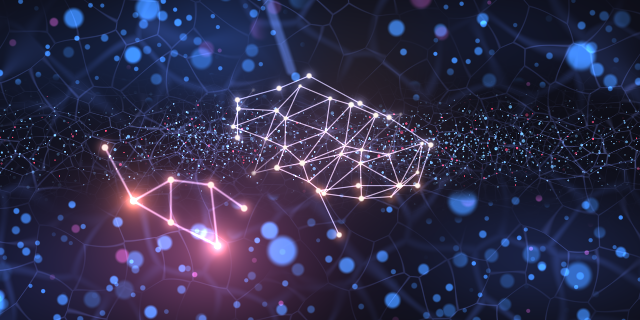
A Shadertoy shader for this background:

```glsl
vec2 hash2(vec2 cell) {
    vec3 q = fract(cell.xyx * vec3(.1031, .1030, .0973));
    q += dot(q, q.yzx + 33.33);
    return fract((q.xx + q.yz) * q.zy);
}

float glow(vec2 p, vec2 center, vec2 radius) {
    vec2 q = (p - center) / radius;
    return exp(-dot(q, q));
}

float segment(vec2 p, vec2 a, vec2 b) {
    vec2 ab = b - a;
    return length(p - a - ab * clamp(dot(p - a, ab) / dot(ab, ab), 0., 1.));
}

float stroke(float d, float width) {
    float px = 1. / iResolution.y;
    return 1. - smoothstep(max(width - px, 0.), width + px, d);
}

// Distances to the nearest edge (x) and the nearest corner (y)
vec2 pathDistance(vec2 p, vec2 path[11]) {
    vec2 d = vec2(9., length(p - path[0]));
    for (int i = 1; i < 11; i++) {
        d = min(d, vec2(segment(p, path[i - 1], path[i]), length(p - path[i])));
    }
    return d;
}

// Cell borders of cellular noise
float web(vec2 p, float scale, float width) {
    p = (p + .02 * sin(p.yx * 17. + scale)) * scale;
    vec2 cell = floor(p), nearest = vec2(9.);
    for (int k = 0; k < 9; k++) {
        vec2 c = cell + vec2(k % 3 - 1, k / 3 - 1);
        float d = length(c + hash2(c + scale) - p);
        nearest = d < nearest.x ? vec2(d, nearest.x) : vec2(nearest.x, min(nearest.y, d));
    }
    return 1. - smoothstep(0., width, nearest.y - nearest.x);
}

// Scattered soft discs, mostly blue with a few pink ones
vec3 discs(vec2 p, float scale, float size, float chance) {
    vec2 cell = floor(p * scale);
    vec3 light = vec3(0.);
    for (int k = 0; k < 9; k++) {
        vec2 c = cell + vec2(k % 3 - 1, k / 3 - 1);
        vec2 place = hash2(c + scale), trait = hash2(c + 71. + scale);
        float radius = size * mix(.45, 1., trait.y * trait.y);
        float d = length(p - (c + place) / scale);
        float shape = 1. - smoothstep(radius * .7, radius * 1.15 + .5 / iResolution.y, d);
        float power = smoothstep(0., .15, chance - trait.x) * mix(.3, 1., fract(place.x * 7.));
        vec3 tint = fract(place.y * 13.) < .1 ? vec3(.42, .17, .38) : vec3(.17, .45, .8);
        light = max(light, tint * shape * power);
    }
    return light;
}

vec2 meshNode(vec2 cell) {
    return (cell + .5 + .8 * (hash2(cell + 5.) - .5)) * .086;
}

float meshInside(vec2 node) {
    return 1. - smoothstep(1.02, 1.08, length(node / vec2(.325, .17)));
}

// Triangulated net: edges (x), node cores (y), node halos (z)
vec3 mesh(vec2 p) {
    vec2 cell = floor(p / .086);
    vec3 net = vec3(0.);
    for (int k = 0; k < 9; k++) {
        vec2 c = cell + vec2(k % 3 - 1, k / 3 - 1), a = meshNode(c);
        float inside = meshInside(a), d = length(p - a);
        for (int e = 1; e < 4; e++) {
            vec2 b = meshNode(c + vec2(e & 1, e >> 1));
            net.x = max(net.x, stroke(segment(p, a, b), .0005) * inside * meshInside(b));
        }
        net.y = max(net.y, stroke(d, mix(.003, .009, hash2(c).x)) * inside);
        net.z += exp(-d * d * 2600.) * inside;
    }
    return net;
}

void mainImage(out vec4 fragColor, in vec2 fragCoord) {
    vec2 p = fragCoord / iResolution.y;
    p.x += 1. - .5 * iResolution.x / iResolution.y;

    // Dim coloured haze
    vec3 color = vec3(.05, .05, .085)
        + vec3(.06, .13, .28) * glow(p, vec2(.68, .86), vec2(.28, .2))
        + vec3(.02, .05, .11) * glow(p, vec2(.2, .8), vec2(.35, .2))
        + vec3(.33, .15, .28) * glow(p, vec2(.64, .2), vec2(.36, .25))
        + vec3(.18, .12, .17) * glow(p, vec2(1.02, .53), vec2(.32, .19))
        + vec3(.05, .03, .01) * glow(p, vec2(1.12, .8), vec2(.25, .2))
        + vec3(.05, .08, .18) * glow(p, vec2(1.68, .2), vec2(.4, .2))
        + vec3(.03, .05, .13) * glow(p, vec2(.1, .15), vec2(.3, .25))
        + vec3(.02, .04, .09) * glow(p, vec2(1.5, .88), vec2(.4, .16));

    // Blurred far webs and the tangled fine webs of the middle band
    float band = exp(-pow((p.y - .55) / .12, 2.));
    float middle = glow(p, vec2(1.04, .54), vec2(.34, .2));
    float dust = glow(p, vec2(.66, .56), vec2(.16, .09)) + glow(p, vec2(1.38, .55), vec2(.3, .08));
    float patches = .5 + .5 * sin(p.x * 7. + 2. * sin(p.y * 9.)) * sin(p.y * 11. + p.x * 3.);
    vec2 slanted = mat2(.8, .5, -.6, .9) * p;
    color += vec3(.06, .09, .18) * web(p, 4.5, .16) * (1. - band) * patches;
    color += vec3(.10, .12, .22) * web(p, 8., .06) * (1. - .8 * middle) * patches;
    color += vec3(.20, .23, .37) * web(p * vec2(.8, 1.3), 15., .09) * band * (1. - .5 * middle) * patches;
    color += vec3(.17, .20, .34) * web(slanted, 22., .12) * (.35 * band + .65 * dust) * (1. - patches * .5);
    color += vec3(.16, .22, .36) * web(slanted.yx, 36., .16) * dust * patches;

    // Out-of-focus discs and bright dust
    float crowd = .75 + .5 * glow(p, vec2(.6, .83), vec2(.25, .2)) + .25 * glow(p, vec2(1.75, .2), vec2(.4, .25));
    float chance = crowd * smoothstep(.08, .28, abs(p.y - .54)) * (1. - .8 * middle)
        * (1. - .7 * glow(p, vec2(1.08, .85), vec2(.18, .25)));
    color += discs(p, 5.5, .048, .6 * chance);
    color += discs(p, 10., .028, .7 * chance);
    color += discs(p, 19., .013, .5 * chance);
    color += discs(p, 48., .005, .2 * band + .5 * dust) * vec3(2.2, 1.5, 1.1);
    color += discs(p, 85., .0025, .3 * band + .5 * dust) * vec3(2.8, 1.6, 1.1);
    color += vec3(.16, .22, .38) * (1. - smoothstep(.006, .022, segment(p, vec2(.83, 1.02), vec2(.91, .78))));

    // Sharp central net
    vec2 q = mat2(.97, .24, -.24, .97) * (p - vec2(1.03, .545));
    vec3 net = mesh(q);
    vec3 warm = mix(vec3(1., .55, .3), vec3(.6, .6, .85), smoothstep(.35, .65, p.y));
    color += vec3(.6, .55, .62) * net.x + warm * net.z * .3;
    color = mix(color, vec3(1., .97, .93), net.y);

    // Rim of the net with its lower tail
    vec2 rim = pathDistance(p, vec2[11](vec2(.742, .57), vec2(.742, .688), vec2(.872, .724),
        vec2(.966, .763), vec2(1.125, .677), vec2(1.216, .633), vec2(1.346, .547),
        vec2(1.305, .42), vec2(1.12, .42), vec2(.995, .404), vec2(1.06, .266)));
    color += vec3(.55, .53, .64) * stroke(rim.x, .0005) + warm * exp(-rim.y * rim.y * 2800.) * .4;
    color = mix(color, vec3(1., .96, .94), stroke(rim.y, .008));

    // Glowing chain at the lower left
    vec2 chain = pathDistance(p, vec2[11](vec2(.763, .349), vec2(.659, .422), vec2(.68, .232),
        vec2(.534, .305), vec2(.534, .438), vec2(.659, .422), vec2(.534, .438),
        vec2(.417, .372), vec2(.534, .305), vec2(.417, .372), vec2(.328, .539)));
    color += vec3(.45, .38, .46) * stroke(chain.x, .003) + vec3(.12, .08, .13) * exp(-chain.x * 90.);
    color += vec3(.8, .45, .4) * exp(-chain.y * chain.y * 2000.) * .5;
    color = mix(color, vec3(1., .92, .9), stroke(chain.y, .01));
    float flareLeft = length(p - vec2(.417, .372)), flareLow = length(p - vec2(.68, .232));
    color += vec3(1., .5, .3) * (.9 * exp(-flareLeft * 32.) + .2 * exp(-flareLeft * 11.));
    color += vec3(1., .55, .5) * (.9 * exp(-flareLow * 32.) + .2 * exp(-flareLow * 11.));

    fragColor = vec4(min(color, 1.), 1.);
}
```
